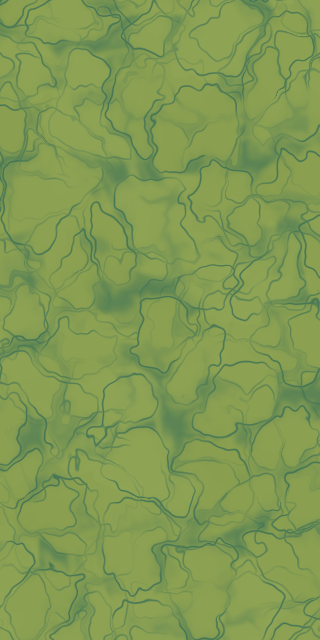
Give the GLSL for this texture, as a WebGL 1 fragment shader.

```glsl
precision highp float;
// Mossy green ground broken into rounded, ragged patches by thin teal veins.
// Warped cellular noise gives the patches; veins are contours near the cell
// borders, and soft dark washes pool in the gaps where cells meet.

uniform vec2 u_resolution;

vec2 hash2(vec2 cell) {
  vec2 k = vec2(dot(cell, vec2(127.1, 311.7)), dot(cell, vec2(269.5, 183.3)));
  return fract(sin(k) * 43758.545);
}

// Layered sines, roughly -0.8 to 0.8.
float patches(vec2 p) {
  float sum = 0.0;
  float amp = 0.55;
  for (int i = 0; i < 4; i++) {
    p = mat2(0.8, 0.6, -0.6, 0.8) * p * 1.7 + 3.1;
    p += 0.6 * sin(p.yx + 1.3);
    sum += amp * sin(p.x) * sin(p.y);
    amp *= 0.6;
  }
  return sum;
}

// Small sine offsets, turned at every octave, make the outlines ragged.
vec2 ragged(vec2 p) {
  vec2 q = p;
  vec2 offset = vec2(0.0);
  float freq = 15.0;
  for (int i = 0; i < 5; i++) {
    q = mat2(-0.74, 0.67, -0.67, -0.74) * q + 1.9;
    vec2 bend = 1.4 * sin(0.63 * freq * q + float(i));
    offset = mat2(-0.74, 0.67, -0.67, -0.74) * offset;
    offset += 0.42 / freq * sin(freq * q.yx + bend);
    freq *= 1.72;
  }
  return p + offset;
}

// Rounded border distance (x), its gradient (yz) and a value per cell (w).
vec4 roundedCells(vec2 p) {
  vec2 base = floor(p);
  vec2 f = p - base;
  vec2 nearest = vec2(0.0);
  vec2 home = vec2(0.0);
  float best = 9.0;
  for (int y = -1; y <= 1; y++) {
    for (int x = -1; x <= 1; x++) {
      vec2 g = vec2(float(x), float(y));
      vec2 r = g + 0.05 + 0.9 * hash2(base + g) - f;
      if (dot(r, r) < best) {
        best = dot(r, r);
        nearest = r;
        home = g;
      }
    }
  }
  float sum = 0.0;
  vec2 slope = vec2(0.0);
  for (int y = -2; y <= 2; y++) {
    for (int x = -2; x <= 2; x++) {
      vec2 g = home + vec2(float(x), float(y));
      vec2 r = g + 0.05 + 0.9 * hash2(base + g) - f;
      vec2 across = r - nearest;
      if (dot(across, across) > 0.0001) {
        vec2 normal = normalize(across);
        float weight = exp(-9.0 * dot(0.5 * (r + nearest), normal));
        sum += weight;
        slope -= weight * normal;
      }
    }
  }
  return vec4(-log(sum) / 9.0, slope / sum, hash2(base + home + 17.0).x);
}

// Vein strength (x), soft wash (y) and cell tint (z) of one layer.
vec3 veinLayer(vec2 p, float scale, float seed) {
  vec2 q = ragged(p + seed);
  vec4 cell = roundedCells(q * scale);
  float inset = 0.02 + 0.075 * patches(p * 4.0 + cell.w * 20.0);

  // The warp's stretch is divided out so that veins keep an even width.
  float e = 0.001;
  vec2 alongX = (ragged(p + seed + vec2(e, 0.0)) - q) / e;
  vec2 alongY = (ragged(p + seed + vec2(0.0, e)) - q) / e;
  vec2 slope = vec2(dot(alongX, cell.yz), dot(alongY, cell.yz));
  float reach = abs(cell.x - inset) / (scale * max(length(slope), 0.5));
  float vein = 1.0 - smoothstep(0.0, max(0.005, 1.2 / u_resolution.x), reach);
  vein *= mix(0.3, 1.0, smoothstep(-0.35, 0.4, patches(p * 6.0 + seed + cell.w * 9.0)));

  float damp = smoothstep(-0.15, 0.55, patches(p * 6.5 + seed * 2.0));
  float halo = 1.0 - smoothstep(-0.1, 0.16, cell.x);
  float pool = 1.0 - smoothstep(inset - 0.015, inset + 0.015, cell.x);
  pool *= 1.0 - smoothstep(-0.09, 0.08, cell.x);
  return vec3(vein, damp * (0.36 * halo + 0.5 * pool), cell.w);
}

void main() {
  vec2 p = gl_FragCoord.xy / u_resolution.x;
  vec3 broad = veinLayer(p, 4.2, 2.3);
  vec3 fine = veinLayer(p, 5.8, 7.9);

  vec3 moss = vec3(0.55, 0.632, 0.32);
  vec3 shade = vec3(0.33, 0.50, 0.33);
  vec3 teal = vec3(0.22, 0.43, 0.34);

  // Slightly uneven ground, then washes, then veins on top.
  vec3 color = moss + 0.016 * (broad.z - 0.5) + 0.006 * patches(p * 3.0);
  float wash = broad.y + 0.5 * fine.y * (1.0 - broad.y);
  color = mix(color, shade, min(wash, 0.95));
  float fineShare = smoothstep(-0.3, 0.4, patches(p * 3.5 + 5.0));
  float vein = max(0.8 * broad.x, 0.6 * fineShare * fine.x);
  gl_FragColor = vec4(mix(color, teal, vein), 1.0);
}
```
